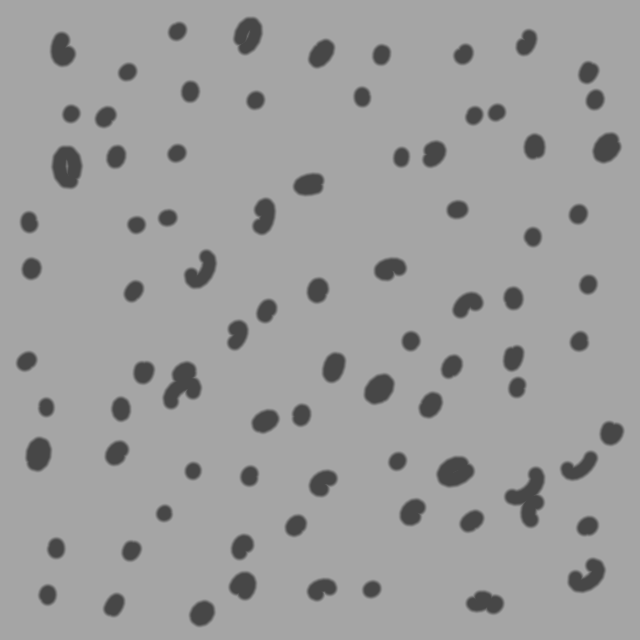
Give the GLSL for this pattern, as a WebGL 1 fragment shader.

```glsl
precision highp float;
// Soft dark grains, each a short thick curl leaning up to the right, scattered on plain grey.

uniform vec2 u_resolution;

const vec2 GRID = vec2(9.0, 10.0);
const float MARGIN = 0.03;

// Four independent random values in 0..1 for a cell.
vec4 hash4(vec2 cell, float seed) {
  vec4 p = fract(vec4(cell.xyx, cell.y + seed) * vec4(0.1031, 0.1030, 0.0973, 0.1099) + seed * 0.317);
  p += dot(p, p.wzxy + 33.33);
  return fract((p.xxyz + p.yzzw) * p.zywx);
}

float segmentDistance(vec2 p, vec2 a, vec2 b) {
  vec2 ab = b - a;
  float t = clamp(dot(p - a, ab) / max(dot(ab, ab), 1e-9), 0.0, 1.0);
  return length(p - a - ab * t);
}

// Signed distance to a thick stroke along part of a drifting ellipse.
float grainDistance(vec2 p, vec2 cell) {
  vec4 shape = hash4(cell, 3.0);
  vec4 path = hash4(cell, 7.0);

  // Rotate into the frame of the grain's long axis.
  float angle = 0.97 + (shape.x + shape.y - 1.0) * 0.9;
  float c = cos(angle);
  float s = sin(angle);
  p = vec2(c * p.x + s * p.y, c * p.y - s * p.x);

  float major = mix(0.003, 0.022, shape.z * shape.z);
  vec2 radii = major * vec2(1.0, mix(0.3, 0.6, shape.w));
  float start = 6.2832 * path.x;
  float sweep = mix(2.6, 6.0, path.y);
  float drift = major * (path.z - 0.5) * 0.8;

  float d = 1.0;
  vec2 previous = radii * vec2(cos(start), sin(start)) - vec2(0.5 * drift, 0.0);
  for (int i = 1; i <= 9; i++) {
    float t = float(i) / 9.0;
    float a = start + sweep * t;
    vec2 next = radii * vec2(cos(a), sin(a)) + vec2(drift * (t - 0.5), 0.0);
    d = min(d, segmentDistance(p, previous, next));
    previous = next;
  }
  return d - mix(0.0105, 0.0125, path.w);
}

void main() {
  float side = min(u_resolution.x, u_resolution.y);
  vec2 uv = gl_FragCoord.xy / u_resolution;
  vec2 aspect = u_resolution / side;
  vec2 cellSize = vec2(1.0 - 2.0 * MARGIN) / GRID;
  vec2 home = floor((uv - MARGIN) / cellSize);

  // Nearest grain among the surrounding cells; a few cells stay empty.
  float d = 1.0;
  for (int y = -1; y <= 1; y++) {
    for (int x = -1; x <= 1; x++) {
      vec2 cell = home + vec2(float(x), float(y));
      vec4 place = hash4(cell, 1.0);
      bool inside = all(greaterThanEqual(cell, vec2(0.0))) && all(lessThan(cell, GRID));
      if (inside && place.z > 0.06) {
        vec2 center = MARGIN + (cell + 0.5 + (place.xy - 0.5) * 0.78) * cellSize;
        d = min(d, grainDistance((uv - center) * aspect, cell));
      }
    }
  }

  // Soft edge, never thinner than a pixel.
  float blur = max(0.0038, 1.0 / side);
  float cover = 1.0 - smoothstep(-blur, blur, d);
  gl_FragColor = vec4(vec3(mix(0.647, 0.28, cover)), 1.0);
}
```
